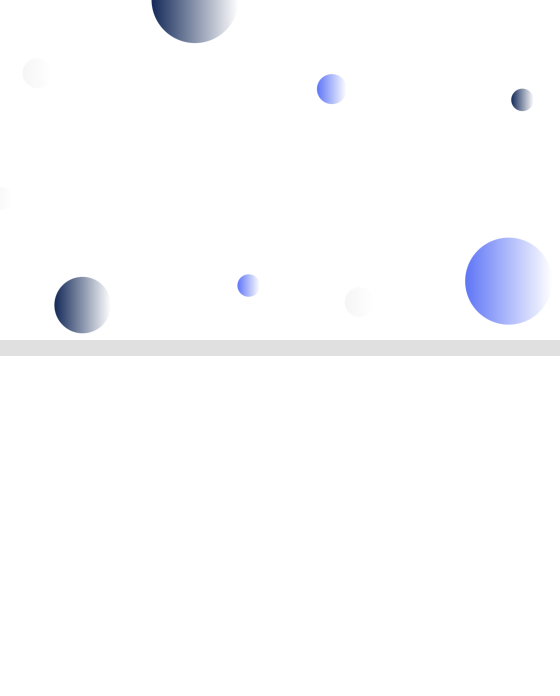
Top, the full canvas; bottom, a detail of the centre.
Reproduce this background procedurally as a WebGL 1 fragment shader.

```glsl
precision highp float;

uniform vec2 u_resolution;

// Uneven ring around an open centre: two narrow dips pull discs inwards
vec2 discCentre(float i) {
    float angle = 0.4 + 0.66 * i + 0.25 * sin(0.4 * i);
    float dip = pow(abs(cos(3.14159 * (i - 1.0) / 5.4)), 12.0);
    return vec2(0.826, 0.565) * (1.0 - 0.54 * dip) * vec2(cos(angle), sin(angle));
}

// Every third disc is large; even ones stretch the range of sizes
float discRadius(float i) {
    float even = 1.0 - mod(i, 2.0);
    float large = step(1.5, mod(i, 3.0));
    return mix(0.044 - 0.011 * even, 0.083 + 0.045 * even, large);
}

// Navy, periwinkle or pale grey, shuffled by a quadratic residue
vec3 discColor(float i) {
    float residue = mod(i * i, 7.05);
    if (residue < 0.3 || abs(residue - 4.0) < 0.5) return vec3(0.075, 0.16, 0.345);
    if (residue < 1.3) return vec3(0.37, 0.46, 0.965);
    return vec3(0.962);
}

void main() {
    vec2 p = (gl_FragCoord.xy - 0.5 * u_resolution) / u_resolution.y;
    float edge = 0.75 / u_resolution.y;
    vec3 color = vec3(1.0);

    for (int n = 0; n < 9; n++) {
        float i = float(n);
        float radius = discRadius(i);
        vec2 offset = p - discCentre(i);

        // Solid at the left rim, fading out towards the right rim
        float fade = clamp(0.5 - 0.5 * offset.x / radius, 0.0, 1.0);
        float inside = 1.0 - smoothstep(-edge, edge, length(offset) - radius);
        color = mix(color, discColor(i), inside * fade);
    }

    gl_FragColor = vec4(color, 1.0);
}
```
